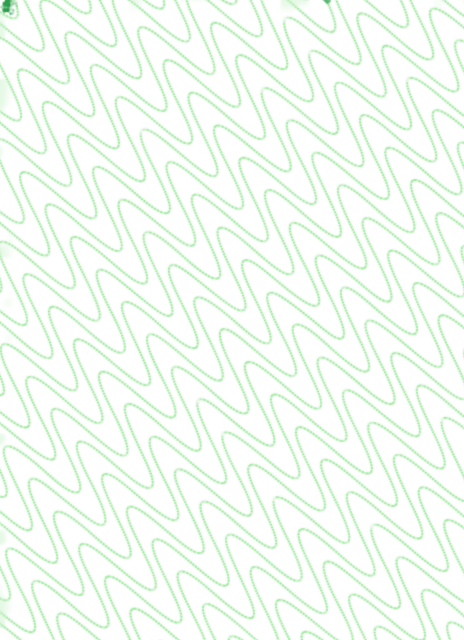
This pattern is drawn by a WebGL 2 fragment shader. Its source:

```glsl
#version 300 es
precision highp float;
// Parallel wavy threads in pale green on white, climbing from lower left to upper right.
// A skewed lattice (one wavelength by one thread spacing) turns every thread into the
// same periodic curve; its distance is found by projecting each point onto the curve.
uniform vec2 u_resolution;
out vec4 fragColor;

#define WAVE_STEP vec2(0.0745, 0.0583)     // one wavelength along a thread
#define THREAD_STEP vec2(0.0395, -0.0508)  // from one thread to the next
#define ORIGIN vec2(0.3415, 0.6436)        // a crest
#define AMPLITUDE 1.95                     // crest to trough, in thread steps
#define ROUNDING -0.035                    // third harmonic, softens the turns
#define HALF_WIDTH 0.00155
#define HALO_WIDTH 0.0036
#define BEAD_PITCH 0.0045
#define BREAK_CHANCE 0.07

const float TAU = 6.2831853;
const vec3 PAPER = vec3(1.0);
const vec3 HALO = vec3(0.94, 0.97, 0.94);
const vec3 THREAD_LIGHT = vec3(0.80, 0.95, 0.80);
const vec3 THREAD_DARK = vec3(0.66, 0.93, 0.66);
const vec3 STAIN = vec3(0.18, 0.62, 0.30);

float hash(vec2 p) {
    vec3 q = fract(vec3(p.xyx) * 0.1031);
    q += dot(q, q.yzx + 33.33);
    return fract((q.x + q.y) * q.z);
}

float noise(vec2 p) {
    vec2 i = floor(p), f = fract(p);
    f = f * f * (3.0 - 2.0 * f);
    return mix(mix(hash(i), hash(i + vec2(1, 0)), f.x),
               mix(hash(i + vec2(0, 1)), hash(i + vec2(1, 1)), f.x), f.y);
}

// Height of the thread curve and its slope at phase u
vec2 wave(float u) {
    float x = TAU * u, scale = 0.5 * AMPLITUDE / (1.0 + ROUNDING);
    float height = 0.5 * AMPLITUDE - scale * (cos(x) + ROUNDING * cos(3.0 * x));
    float slope = scale * TAU * (sin(x) + 3.0 * ROUNDING * sin(3.0 * x));
    return vec2(height, slope);
}

void main() {
    vec2 p = gl_FragCoord.xy / u_resolution.y;
    float pixel = 1.0 / u_resolution.y;

    // Slight unevenness of the hand
    vec2 wobble = vec2(noise(p * 14.0 + 40.0), noise(p * 14.0 + 90.0)) - 0.5;
    vec2 start = p - ORIGIN + wobble * 0.002;

    // Choose a thread, then walk down the gradient onto it
    mat2 toLattice = inverse(mat2(WAVE_STEP, THREAD_STEP));
    vec2 cell = toLattice * start;
    float thread = round(cell.y - wave(cell.x).x);
    vec2 foot = start;
    for (int i = 0; i < 4; i++) {
        cell = toLattice * foot;
        vec2 w = wave(cell.x);
        vec2 gradient = vec2(-w.y, 1.0) * toLattice;
        foot -= (cell.y - w.x - thread) * gradient / dot(gradient, gradient);
    }
    float dist = length(start - foot);
    float u = (toLattice * foot).x;

    // Stitched beads, uneven ink and a few breaks at the crests
    float bead = 0.5 + 0.5 * cos(TAU * dot(foot, vec2(0.4, -0.92)) / BEAD_PITCH);
    float ink = 0.86 + 0.14 * noise(p * 45.0);
    float broken = step(hash(vec2(round(u), thread) + 60.0), BREAK_CHANCE);
    float gap = 1.0 - smoothstep(0.015, 0.05, abs(u - round(u) + 0.02));
    ink *= 1.0 - 0.8 * broken * gap;

    // Halo, then the thread itself
    float halo = 1.0 - smoothstep(HALO_WIDTH - pixel, HALO_WIDTH + pixel, dist);
    float width = HALF_WIDTH * (0.92 + 0.16 * bead);
    float core = 1.0 - smoothstep(width - 0.7 * pixel, width + 0.7 * pixel, dist);
    vec3 color = mix(PAPER, HALO, halo * (0.65 + 0.35 * noise(p * 60.0)));
    color = mix(color, mix(THREAD_LIGHT, THREAD_DARK, bead), core * ink);

    // Faint smudges along the top and left edges
    float edge = min(p.x, 1.0 - p.y);
    float smudge = smoothstep(0.62, 0.9, noise(p * 38.0)) * (1.0 - smoothstep(0.0, 0.025, edge));
    color = mix(color, THREAD_LIGHT, 0.5 * smudge);

    // Dark stain in the upper left corner and a smaller one on the top edge
    float rough = noise(p * 180.0);
    float corner = length((p - vec2(0.014, 0.992)) * vec2(1.2, 0.9)) + 0.014 * rough;
    float speck = length(p - vec2(0.511, 0.998)) + 0.006 * rough;
    float stain = max(1.0 - smoothstep(0.012, 0.021, corner),
                      0.7 * (1.0 - smoothstep(0.004, 0.010, speck)));
    color = mix(color, STAIN, stain);

    fragColor = vec4(color, 1.0);
}
```
